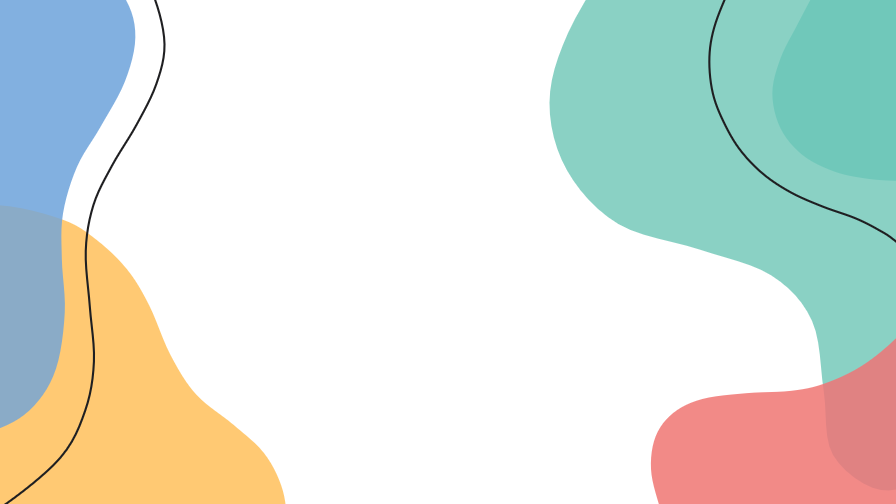
This background is drawn by a Shadertoy shader. Its source:

```glsl
// Flat abstract backdrop: soft overlapping colour blobs in the corners of a
// white canvas, with two thin flowing ink lines. Every outline is a
// Catmull-Rom spline, filled by even-odd crossings and edged by distance.

const vec2 GRID = vec2(768.0, 432.0);   // layout units spanning the canvas
const int KNOTS = 14;                   // control knots per curve
const int STEPS = 6;                    // chords between two knots
const float LINE_HALF_WIDTH = 0.9;

const vec3 PAPER = vec3(1.0);
const vec3 BLUE = vec3(0.51, 0.69, 0.88);
const vec3 YELLOW = vec3(1.0, 0.79, 0.45);
const vec3 BLUE_ON_YELLOW = vec3(0.54, 0.67, 0.78);
const vec3 GREEN = vec3(0.54, 0.82, 0.77);
const vec3 DEEP_GREEN = vec3(0.44, 0.785, 0.73);
const vec3 RED = vec3(0.95, 0.54, 0.53);
const vec3 RED_ON_GREEN = vec3(0.88, 0.51, 0.51);
const vec3 INK = vec3(0.12, 0.12, 0.13);

// Left side: blue blob, yellow hill, ink line
const vec2 BLUE_BLOB[KNOTS] = vec2[KNOTS](
    vec2(82, 462), vec2(108, 432), vec2(116, 400), vec2(107, 362), vec2(86, 323),
    vec2(66, 289), vec2(54, 249), vec2(53, 210), vec2(55.5, 164), vec2(48, 116),
    vec2(29, 84), vec2(0, 65), vec2(-50, 52), vec2(-50, 462));
const vec2 YELLOW_HILL[KNOTS] = vec2[KNOTS](
    vec2(-50, 250), vec2(0, 256), vec2(53, 244), vec2(82, 227), vec2(109, 201),
    vec2(128, 170), vec2(146, 128), vec2(168, 94), vec2(200, 68), vec2(226, 44),
    vec2(241, 16), vec2(246, -13), vec2(246, -48), vec2(-50, -48));
const vec2 LEFT_LINE[KNOTS] = vec2[KNOTS](
    vec2(117, 462), vec2(133, 432), vec2(141, 394), vec2(134, 360), vec2(117, 325),
    vec2(96, 290), vec2(80, 256), vec2(73.5, 217), vec2(77, 169), vec2(80.5, 122),
    vec2(73, 80), vec2(52, 40), vec2(5, 0), vec2(-30, -18));

// Right side: green wave, its deeper patch, red hill, ink line
const vec2 GREEN_WAVE[KNOTS] = vec2[KNOTS](
    vec2(530, 477), vec2(487, 404), vec2(471, 344), vec2(486, 286), vec2(530, 240),
    vec2(600, 218), vec2(661, 196), vec2(696, 157), vec2(706, 97), vec2(714, 42),
    vec2(755, 12), vec2(795, 30), vec2(840, 102), vec2(900, 532));
const vec2 DEEP_PATCH[KNOTS] = vec2[KNOTS](
    vec2(716, 472), vec2(705, 452), vec2(694, 431), vec2(683, 410), vec2(669, 382),
    vec2(662, 352), vec2(669, 322), vec2(688, 299), vec2(715, 285), vec2(742, 279),
    vec2(768, 277), vec2(800, 277), vec2(850, 282), vec2(850, 472));
const vec2 RED_HILL[KNOTS] = vec2[KNOTS](
    vec2(578, -38), vec2(565, -1), vec2(558, 30), vec2(562, 58), vec2(577, 78),
    vec2(602, 90), vec2(640, 95), vec2(678, 97), vec2(706, 103), vec2(738, 118),
    vec2(768, 142), vec2(800, 177), vec2(850, 132), vec2(850, -38));
const vec2 RIGHT_LINE[KNOTS] = vec2[KNOTS](
    vec2(640, 472), vec2(621, 432), vec2(611, 404), vec2(608, 379), vec2(611, 352),
    vec2(620, 328), vec2(634, 304), vec2(654, 283), vec2(678, 267), vec2(705, 255),
    vec2(733, 245), vec2(753, 235), vec2(768, 225), vec2(800, 197));

vec2 catmullRom(vec2 a, vec2 b, vec2 c, vec2 d, float t) {
    return b + 0.5 * t * (c - a + t * (2.0 * a - 5.0 * b + 4.0 * c - d
         + t * (3.0 * (b - c) + d - a)));
}

float segmentDistance(vec2 p, vec2 a, vec2 b) {
    vec2 ab = b - a, ap = p - a;
    return length(ap - ab * clamp(dot(ap, ab) / dot(ab, ab), 0.0, 1.0));
}

// -1 when a rightward ray from p crosses the segment, else +1
float crossing(vec2 p, vec2 a, vec2 b) {
    if ((a.y > p.y) == (b.y > p.y)) return 1.0;
    return p.x < a.x + (b.x - a.x) * (p.y - a.y) / (b.y - a.y) ? -1.0 : 1.0;
}

// x: distance to the curve, y: side (-1 inside once closed by a straight edge)
vec2 traceCurve(vec2 p, vec2 knots[KNOTS]) {
    float dist = 1e4;
    float side = crossing(p, knots[KNOTS - 1], knots[0]);
    vec2 from = knots[0];
    for (int i = 0; i < KNOTS - 1; i++) {
        vec2 before = knots[max(i - 1, 0)];
        vec2 after = knots[min(i + 2, KNOTS - 1)];
        for (int s = 1; s <= STEPS; s++) {
            vec2 to = catmullRom(before, knots[i], knots[i + 1], after,
                                 float(s) / float(STEPS));
            dist = min(dist, segmentDistance(p, from, to));
            side *= crossing(p, from, to);
            from = to;
        }
    }
    return vec2(dist, side);
}

// Antialiased coverage of a traced curve, as a filled blob or as a stroke
float fillCover(vec2 curve, float px) {
    return clamp(0.5 - curve.x * curve.y / px, 0.0, 1.0);
}

float lineCover(vec2 curve, float px) {
    return clamp(0.5 + (LINE_HALF_WIDTH - curve.x) / px, 0.0, 1.0);
}

void mainImage(out vec4 fragColor, in vec2 fragCoord) {
    vec2 p = fragCoord / iResolution.xy * GRID;
    float px = GRID.y / iResolution.y;

    // Left blobs, with a blended tone where they overlap
    float yellow = fillCover(traceCurve(p, YELLOW_HILL), px);
    float blue = fillCover(traceCurve(p, BLUE_BLOB), px);
    vec3 color = mix(PAPER, YELLOW, yellow);
    color = mix(color, mix(BLUE, BLUE_ON_YELLOW, yellow), blue);

    // Right blobs
    float green = fillCover(traceCurve(p, GREEN_WAVE), px);
    float red = fillCover(traceCurve(p, RED_HILL), px);
    color = mix(color, GREEN, green);
    color = mix(color, DEEP_GREEN, fillCover(traceCurve(p, DEEP_PATCH), px));
    color = mix(color, mix(RED, RED_ON_GREEN, green), red);

    // Ink lines on top
    float ink = max(lineCover(traceCurve(p, LEFT_LINE), px),
                    lineCover(traceCurve(p, RIGHT_LINE), px));
    fragColor = vec4(mix(color, INK, ink), 1.0);
}
```
